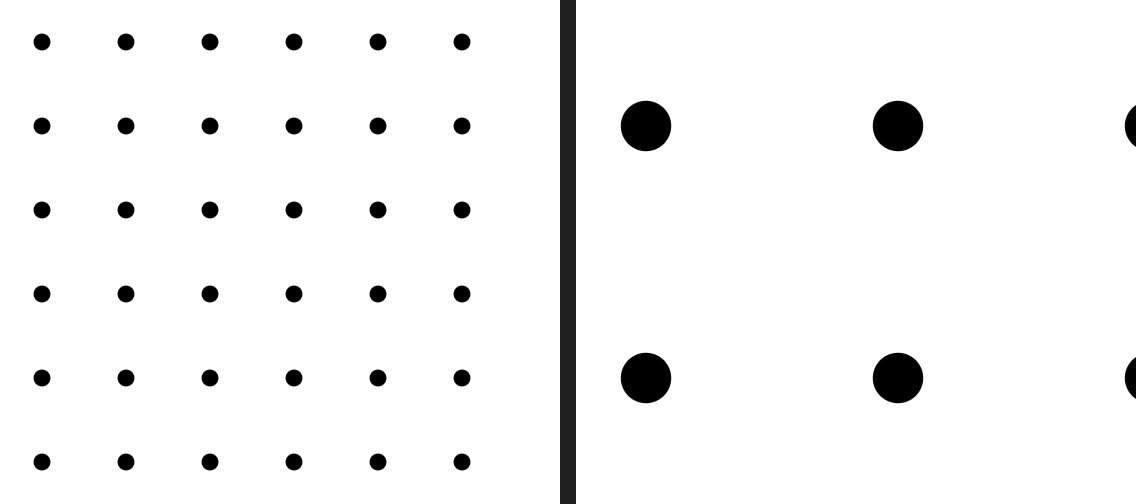
Left: the whole. Right: its middle third, enlarged.
This pattern is drawn by a Shadertoy shader. Its source:

```glsl
// Black round dots on a white ground, in a square grid of six by six.
// Each point is measured against its nearest grid centre; the grid hangs
// from the top left corner and leaves a blank margin on the right.

// Lengths are fractions of the canvas width.
const vec2  GRID_COUNT = vec2(6.0, 6.0);
const float SPACING    = 0.15;
const float DOT_RADIUS = 0.015;
const float EDGE_PIXELS = 1.0;
const vec3  PAPER = vec3(1.0);
const vec3  INK   = vec3(0.0);

// Signed distance to the nearest dot of the finite grid.
float dotGridDistance(vec2 p) {
    vec2 cell = clamp(floor(p / SPACING), vec2(0.0), GRID_COUNT - 1.0);
    vec2 centre = (cell + 0.5) * SPACING;
    return length(p - centre) - DOT_RADIUS;
}

void mainImage(out vec4 fragColor, in vec2 fragCoord) {
    // Width units, with y running down from the top edge.
    vec2 p = vec2(fragCoord.x, iResolution.y - fragCoord.y) / iResolution.x;

    // Linear coverage across the dot edge.
    float edge = EDGE_PIXELS / iResolution.x;
    float coverage = clamp(0.5 - dotGridDistance(p) / edge, 0.0, 1.0);

    fragColor = vec4(mix(PAPER, INK, coverage), 1.0);
}
```
